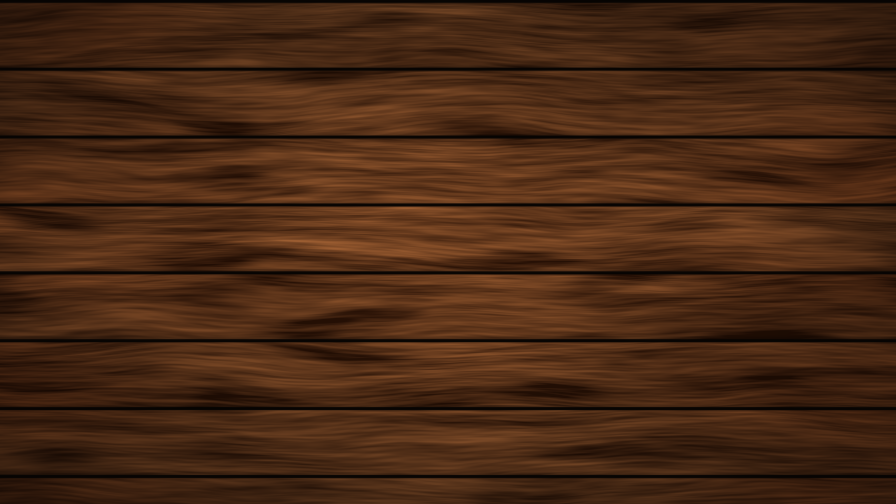
Write a WebGL 1 fragment shader that draws this texture.

```glsl
precision highp float;
// Dark brown horizontal wooden planks under a soft central light.
// Rows come from fract; each plank shifts its own stretched gradient noise
// to make drifting grain, smoky dark patches and fine fibres.

uniform vec2 u_resolution;

vec2 randomGradient(vec2 cell) {
  float h = fract(sin(dot(cell, vec2(127.1, 311.7))) * 43758.55);
  return vec2(cos(h * 6.2832), sin(h * 6.2832));
}

float gradientNoise(vec2 p) {
  vec2 i = floor(p);
  vec2 f = p - i;
  vec2 s = f * f * f * (f * (f * 6.0 - 15.0) + 10.0);
  float a = dot(randomGradient(i), f);
  float b = dot(randomGradient(i + vec2(1.0, 0.0)), f - vec2(1.0, 0.0));
  float c = dot(randomGradient(i + vec2(0.0, 1.0)), f - vec2(0.0, 1.0));
  float d = dot(randomGradient(i + vec2(1.0, 1.0)), f - vec2(1.0, 1.0));
  return mix(mix(a, b, s.x), mix(c, d, s.x), s.y);
}

// Layered noise, stretched along the plank
float grain(vec2 p) {
  float sum = 0.0;
  float weight = 1.0;
  for (int i = 0; i < 4; i++) {
    sum += weight * gradientNoise(p);
    p = p * vec2(1.7, 2.1) + vec2(13.7, 7.3);
    weight *= 0.62;
  }
  return sum;
}

void main() {
  vec2 uv = gl_FragCoord.xy / u_resolution;
  float pixel = 1.0 / u_resolution.y;
  float x = gl_FragCoord.x * pixel;
  float down = 1.0 - uv.y;

  // Plank rows, measured from the top
  float pitch = 0.1347;
  float row = (down - 0.0025) / pitch;
  float plank = floor(row);
  float across = fract(row);

  // Grain drifts gently up and down along each plank
  vec2 p = vec2(x + plank * 7.31, down + plank * 1.73);
  p.y += 0.035 * gradientNoise(p * vec2(2.0, 5.0));
  p.y += 0.008 * gradientNoise(p * vec2(5.0, 16.0));

  float broad = grain(p * vec2(2.2, 15.0));
  float streaks = grain(p * vec2(2.8, 48.0) + 31.0);
  float fibres = gradientNoise(p * vec2(7.0, 150.0))
               + 0.7 * gradientNoise(p * vec2(16.0, 260.0));
  float smoke = smoothstep(0.08, 0.5, gradientNoise(p * vec2(3.2, 19.0) + 57.0));

  float tone = 0.54 + 0.42 * broad + 0.3 * streaks + 0.3 * fibres - 0.45 * smoke;
  tone += 0.12 * (fract(sin(plank * 12.99 + 4.0) * 437.58) - 0.5);
  vec3 color = mix(vec3(0.17, 0.08, 0.03), vec3(0.53, 0.315, 0.165),
                   clamp(tone, -0.1, 1.15));

  // Faint reddish tint in some areas, stronger toward the sides
  float redness = 0.5 + gradientNoise(p * vec2(1.3, 4.0) + 83.0);
  color *= mix(vec3(1.0), vec3(1.06, 0.92, 0.8),
               redness * smoothstep(0.15, 0.5, abs(uv.x - 0.5)));

  // Central light falling off to dark corners
  vec2 fromCenter = uv - 0.5;
  color *= 1.13 * exp(-1.95 * dot(fromCenter, fromCenter));

  // Black seams, shaded plank edges and a thin lit upper edge
  float edge = (0.5 - abs(across - 0.5)) * pitch;
  float fromTop = across * pitch;
  color *= 1.0 + 0.2 * exp(-pow((fromTop - 0.0065) / 0.0025, 2.0));
  color *= mix(0.78, 1.0, smoothstep(0.002, 0.013, edge));
  float seam = 1.0 - smoothstep(0.0015, 0.0034 + 0.5 * pixel, edge);
  color = mix(color, vec3(0.022, 0.014, 0.009), seam * 0.96);

  gl_FragColor = vec4(color, 1.0);
}
```
